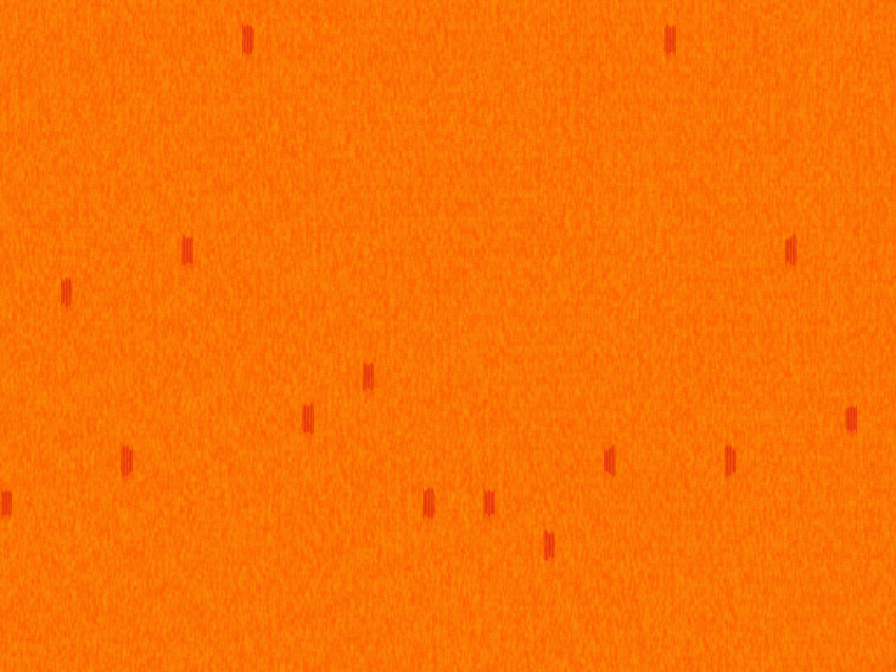
This texture is drawn by a WebGL 1 fragment shader. Its source:

```glsl
precision highp float;
// Orange cloth with a fine, upright grain and a few small red stitches.
// The grain is stretched value noise; each column of a coarse grid holds
// one stitch, in a hashed row, with a ragged top and a fading tail.

#define GRAIN_FREQ 384.0     // finest grain cells per canvas height
#define GRAIN_CONTRAST 1.0
#define COLUMN_PITCH 0.0898  // all lengths are in canvas heights
#define FIRST_COLUMN 0.0095
#define ROW_PITCH 0.0627
#define TOP_ROW 0.059        // distance from the top edge
#define ROW_COUNT 15.0
#define STITCH_HALF vec2(0.0085, 0.0205)
#define TAIL_LENGTH 0.013
#define THREAD_WIDTH 0.0046
#define SEED 7.0

uniform vec2 u_resolution;

const vec3 RUST   = vec3(0.988, 0.345, 0.008);
const vec3 AMBER  = vec3(0.978, 0.560, 0.026);
const vec3 STITCH = vec3(0.910, 0.210, 0.045);

float hash(vec2 p) {
  return fract(sin(dot(p, vec2(127.1, 311.7)) + SEED) * 43758.5453);
}

float valueNoise(vec2 p) {
  vec2 cell = floor(p);
  vec2 f = fract(p);
  f = f * f * (3.0 - 2.0 * f);
  float low = mix(hash(cell), hash(cell + vec2(1.0, 0.0)), f.x);
  float high = mix(hash(cell + vec2(0.0, 1.0)), hash(cell + 1.0), f.x);
  return mix(low, high, f.y);
}

// Upright streaks of three lengths, centred on zero.
float clothGrain(vec2 p) {
  vec2 q = p * GRAIN_FREQ + 0.5;
  float streak = valueNoise(q * vec2(1.0, 0.27)) - 0.5;
  float fibre = valueNoise(q * vec2(0.6, 0.45) + 37.3) - 0.5;
  float speck = valueNoise(q + vec2(91.0, 53.0)) - 0.5;
  float blotch = valueNoise(p * vec2(9.0, 24.0) + 11.0) - 0.5;
  return 0.5 * streak + 0.35 * fibre + 0.25 * speck + 0.05 * blotch;
}

// Coverage of the one stitch in the column nearest to p.
float stitchCover(vec2 p, float pixel) {
  float column = floor((p.x - FIRST_COLUMN) / COLUMN_PITCH + 0.5);
  float row = floor(ROW_COUNT * hash(vec2(column, 4.0)));
  vec2 centre = vec2(FIRST_COLUMN + column * COLUMN_PITCH,
                     1.0 - TOP_ROW - row * ROW_PITCH);
  vec2 d = p - centre;

  // Separate threads, each with its own length and strength.
  float lane = d.x / THREAD_WIDTH;
  float thread = hash(vec2(floor(lane + 0.5), column + 19.0));
  float weave = 0.76 + 0.18 * cos(6.28318 * lane) + 0.12 * (thread - 0.5);
  float ragged = (thread - 0.5) * 0.008;

  float side = 1.0 - smoothstep(-pixel, pixel, abs(d.x) - STITCH_HALF.x);
  float top = 1.0 - smoothstep(-0.005, 0.003, d.y - STITCH_HALF.y + ragged);
  float below = -d.y - STITCH_HALF.y + ragged;
  float body = 1.0 - smoothstep(-0.004, 0.003, below);
  float tail = 0.3 * (1.0 - smoothstep(0.0, TAIL_LENGTH, below));
  return side * top * weave * max(body, tail);
}

void main() {
  vec2 p = gl_FragCoord.xy / u_resolution.y;
  float pixel = 0.5 / u_resolution.y;
  float grain = GRAIN_CONTRAST * clothGrain(p);

  vec3 cloth = mix(RUST, AMBER, 0.5 + grain);
  float cover = clamp(stitchCover(p, pixel) * (1.0 - 0.4 * grain), 0.0, 1.0);
  gl_FragColor = vec4(mix(cloth, STITCH, cover), 1.0);
}
```
